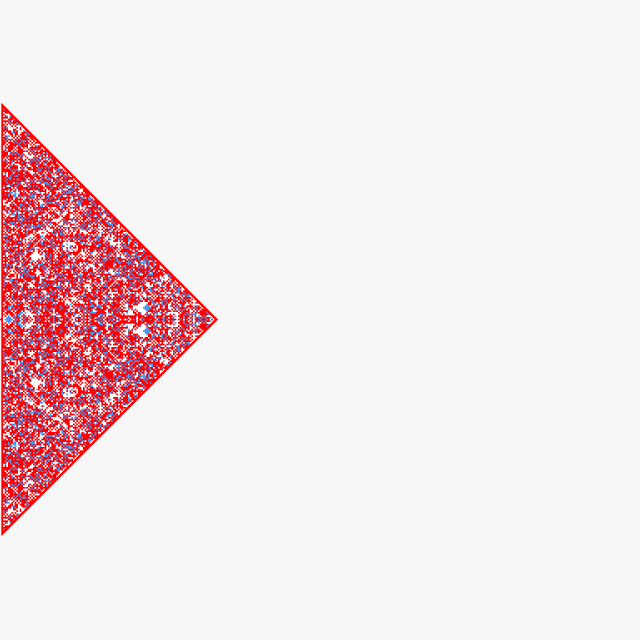
This background is drawn by a three.js fragment shader. Its source:

```glsl
// A triangular crystal of tiny red, blue and white cells pointing right from the left edge.
// Cells are coloured by a hash mirrored about the horizontal axis, on a woven red lattice,
// inside a solid red rim; a small grid of samples smooths every edge.

#define CELL (1.0 / 384.0)
#define STEPS 130.0
#define LEFT 0.002
#define AXIS 0.5008
#define SOFTNESS (1.0 / 640.0)
#define RIM 1.9
#define LATTICE_RED 0.84
#define GAP_RED 0.36
#define PATCH_SIZE 3.5

varying vec2 vUv;

const vec3 PAPER = vec3(0.968);
const vec3 WHITE = vec3(1.0);
const vec3 RED = vec3(1.0, 0.0, 0.0);
const vec3 BLUE = vec3(0.27, 0.60, 0.95);

float hash(vec2 p) {
  vec3 q = fract(vec3(p.xyx) * 0.1031);
  q += dot(q, q.yzx + 33.33);
  return fract((q.x + q.y) * q.z);
}

float valueNoise(vec2 p) {
  vec2 i = floor(p);
  vec2 f = fract(p);
  f = f * f * (3.0 - 2.0 * f);
  float low = mix(hash(i), hash(i + vec2(1.0, 0.0)), f.x);
  float high = mix(hash(i + vec2(0.0, 1.0)), hash(i + vec2(1.0, 1.0)), f.x);
  return mix(low, high, f.y);
}

// Diamond-shaped clearing, measured in cells
bool inPocket(vec2 cell, vec2 center, float radius) {
  vec2 d = abs(cell - center);
  return d.x + d.y < radius;
}

vec3 cellColor(vec2 cell) {
  float depth = STEPS - cell.x - cell.y;
  float pick = hash(cell + 17.0);
  float tint = hash(cell + 251.0);
  float region = valueNoise(cell / PATCH_SIZE + 71.0);

  // Broken stripe just inside the slanted rim
  if (depth < 4.0) {
    float dash = hash(vec2(floor(cell.y / 3.0), 9.0));
    if (pick < 0.35) return RED;
    return dash < 0.4 ? BLUE : WHITE;
  }

  // Clearings, some with a blue core
  if (inPocket(cell, vec2(87.0, 7.0), 2.5)) return BLUE;
  if (inPocket(cell, vec2(4.0, 0.0), 2.5)) return BLUE;
  if (inPocket(cell, vec2(85.0, 7.0), 4.5)) return WHITE;
  if (inPocket(cell, vec2(4.0, 0.0), 4.0)) return WHITE;
  if (inPocket(cell, vec2(20.0, 38.0), 4.0)) return WHITE;
  if (inPocket(cell, vec2(63.0, 62.0), 4.0) && pick > 0.3) return WHITE;

  // Woven lattice: alternate cells lean strongly to red
  float parity = mod(cell.x + cell.y, 2.0);
  float redChance = mix(LATTICE_RED, GAP_RED, parity);
  redChance -= 0.45 * smoothstep(0.68, 0.9, region);
  if (pick < redChance) return RED;
  float blueChance = mix(0.7, 0.15, smoothstep(0.3, 0.75, region));
  return tint < blueChance ? BLUE : WHITE;
}

vec3 scene(vec2 uv) {
  vec2 p = vec2(uv.x - LEFT, abs(uv.y - AXIS)) / CELL;

  // Seed cell on the axis, beside the base
  if (p.x < 0.0) return p.y < 0.5 ? RED : PAPER;

  // Outline and rim
  float inside = STEPS - p.x - p.y;
  if (inside < 0.0) return PAPER;
  if (inside < RIM || p.x < 1.0) return RED;
  return cellColor(floor(p + vec2(0.0, 0.5)));
}

void main() {
  // Average a 3 by 3 grid of samples
  vec3 color = vec3(0.0);
  for (int j = -1; j <= 1; j++) {
    for (int i = -1; i <= 1; i++) {
      vec2 offset = vec2(float(i), float(j)) * SOFTNESS / 3.0;
      color += scene(vUv + offset);
    }
  }
  gl_FragColor = vec4(color / 9.0, 1.0);
}
```
